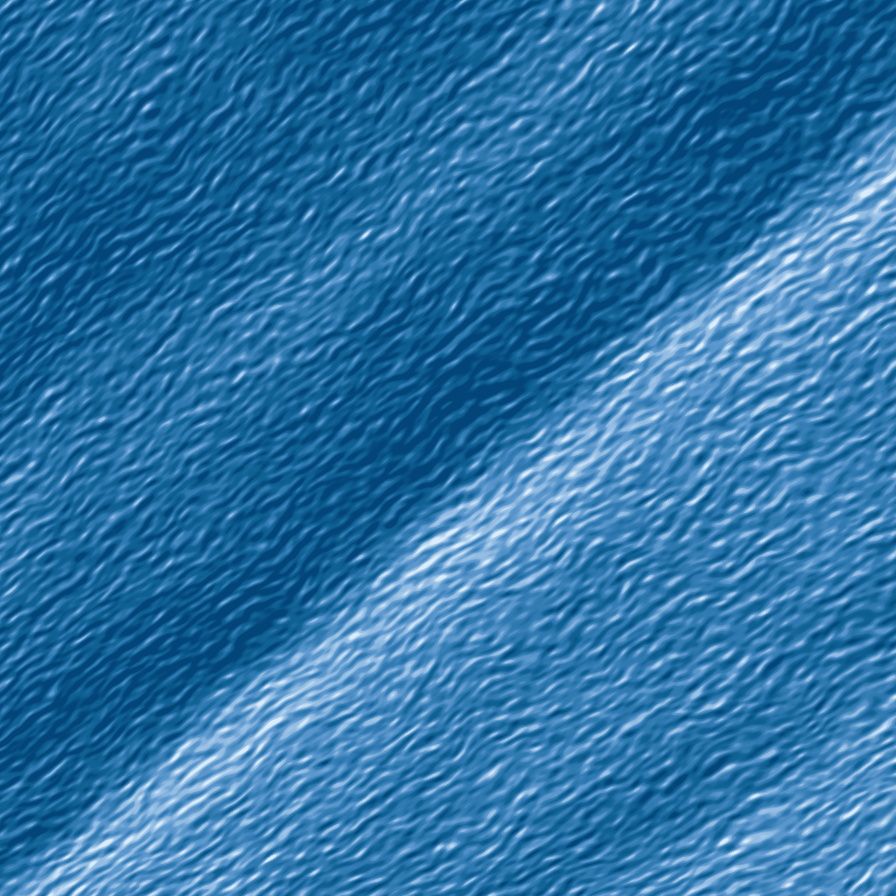
A WebGL 1 fragment shader for this texture:

```glsl
precision highp float;
// Wind-brushed blue surface: broad diagonal bands of light and dark tone,
// covered by short embossed ripples. The ripples are stretched, warped
// gradient noise, lit by its difference across the grain.

uniform vec2 u_resolution;

// Palette, from shadow to glint
const vec3 DEEP  = vec3(0.01, 0.27, 0.47);
const vec3 BLUE  = vec3(0.06, 0.38, 0.58);
const vec3 MID   = vec3(0.19, 0.48, 0.70);
const vec3 SKY   = vec3(0.35, 0.59, 0.80);
const vec3 PALE  = vec3(0.58, 0.74, 0.89);
const vec3 GLINT = vec3(0.86, 0.93, 0.98);

// Bands
const float BAND_SLOPE  = 0.85;
const float BAND_START  = 0.02;
const float BAND_JITTER = 0.022;
const float MOTTLE      = 0.17;

// Ripples
const float GRAIN_ANGLE  = 0.64;
const float GRAIN_FAN    = 0.22;
const vec2  GRAIN_FREQ   = vec2(36.0, 105.0);
const float EMBOSS_STEP  = 0.30;
const float EMBOSS_GAIN  = 0.52;
const float CREST_SHARPEN = 0.35;

// Random unit vector for a lattice point
vec2 hashDirection(vec2 cell) {
  float turn = fract(sin(dot(cell, vec2(127.1, 311.7))) * 43758.5453);
  return vec2(cos(6.28318 * turn), sin(6.28318 * turn));
}

float gradientNoise(vec2 p) {
  vec2 cell = floor(p);
  vec2 f = fract(p);
  vec2 w = f * f * f * (f * (f * 6.0 - 15.0) + 10.0);
  vec2 e = vec2(1.0, 0.0);
  float a = dot(hashDirection(cell), f);
  float b = dot(hashDirection(cell + e.xy), f - e.xy);
  float c = dot(hashDirection(cell + e.yx), f - e.yx);
  float d = dot(hashDirection(cell + e.xx), f - e.xx);
  return mix(mix(a, b, w.x), mix(c, d, w.x), w.y);
}

float rippleHeight(vec2 p) {
  return gradientNoise(p) + 0.45 * gradientNoise(p * vec2(1.8, 1.9) + 17.3);
}

float bell(float x, float center, float width) {
  float t = (x - center) / width;
  return exp(-t * t);
}

// Broad tone by height above the main diagonal edge
float bandTone(float d) {
  float tone = mix(0.52, 0.17, smoothstep(-0.04, 0.035, d));
  tone += 0.34 * bell(d, -0.065, 0.06);              // bright ridge
  tone += 0.10 * bell(d, -0.15, 0.10);               // its soft lower side
  tone += 0.31 * bell(d, 0.37, 0.12);                // upper pale band
  tone += 0.11 * smoothstep(0.58, 0.78, d);          // upper corner
  tone -= 0.10 * bell(d, -0.54, 0.07);               // lower dark band
  tone += 0.14 * (1.0 - smoothstep(-0.68, -0.60, d)); // lower corner
  return tone;
}

vec3 waterColor(float tone) {
  vec3 color = mix(DEEP, BLUE, smoothstep(0.0, 0.25, tone));
  color = mix(color, MID, smoothstep(0.25, 0.50, tone));
  color = mix(color, SKY, smoothstep(0.50, 0.75, tone));
  color = mix(color, PALE, smoothstep(0.75, 1.0, tone));
  return mix(color, GLINT, smoothstep(1.0, 1.5, tone));
}

void main() {
  vec2 uv = gl_FragCoord.xy / min(u_resolution.x, u_resolution.y);

  // Grain frame: x runs along the ripples, y across them
  vec2 along = vec2(cos(GRAIN_ANGLE), sin(GRAIN_ANGLE));
  vec2 centered = uv - 0.5;
  vec2 grain = vec2(dot(centered, along),
                    dot(centered, vec2(-along.y, along.x)));
  float wander = 0.012 * gradientNoise(uv * 7.0)
               + 0.006 * gradientNoise(uv * 18.0 + 5.7);
  grain.y += wander - GRAIN_FAN * grain.x * grain.y;

  // Bands with ragged edges and streaky mottling
  float offset = uv.y - BAND_START - BAND_SLOPE * uv.x;
  offset += BAND_JITTER * gradientNoise(grain * vec2(9.0, 40.0) + 3.1);
  float mottle = gradientNoise(grain * vec2(3.0, 11.0) + 8.4)
               + 0.6 * gradientNoise(grain * vec2(9.0, 30.0) + 21.0);
  float tone = bandTone(offset) + MOTTLE * mottle;

  // Emboss the ripples, with brighter and narrower crests
  vec2 p = grain * GRAIN_FREQ;
  vec2 stepAcross = vec2(0.0, EMBOSS_STEP);
  float relief = rippleHeight(p + stepAcross) - rippleHeight(p - stepAcross);
  relief += CREST_SHARPEN * (relief * abs(relief) + relief * relief - 0.15);
  float strength = EMBOSS_GAIN * mix(0.75, 1.1, clamp(tone * 1.5, 0.0, 1.0));

  gl_FragColor = vec4(waterColor(tone + strength * relief), 1.0);
}
```
